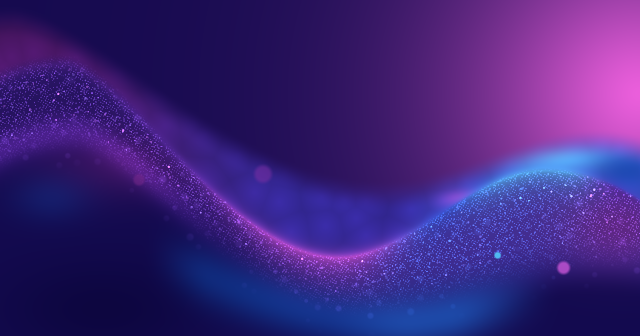
This background is drawn by a WebGL 1 fragment shader. Its source:

```glsl
precision highp float;
uniform vec2 u_resolution;

const vec3 NAVY = vec3(0.085, 0.04, 0.31);
const vec3 INK = vec3(0.045, 0.02, 0.24);
const vec3 ORCHID = vec3(0.92, 0.37, 0.86);
const vec3 PLUM = vec3(0.30, 0.09, 0.41);
const vec3 INDIGO = vec3(0.21, 0.16, 0.61);
const vec3 VIOLET = vec3(0.40, 0.20, 0.74);
const vec3 MAGENTA = vec3(0.80, 0.32, 0.88);
const vec3 AZURE = vec3(0.24, 0.36, 0.88);
const vec3 CYAN = vec3(0.36, 0.72, 1.0);
const vec3 TEAL = vec3(0.06, 0.25, 0.62);

float hash(vec2 p) {
  return fract(sin(dot(p, vec2(127.1, 311.7))) * 43758.55);
}

float glow(vec2 p, vec2 center, vec2 radius) {
  vec2 d = (p - center) / radius;
  return exp(-dot(d, d));
}

float disc(vec2 p, vec2 center, float radius) {
  return 1.0 - smoothstep(radius * 0.6, radius * 1.15, length(p - center));
}

vec2 turn(vec2 p, float angle) {
  float c = cos(angle), s = sin(angle);
  return vec2(c * p.x - s * p.y, s * p.x + c * p.y);
}

// Wave height through a left peak, a trough and a right peak
float swell(float x, vec3 at, vec3 height) {
  float t = clamp((x - at.x) / (at.y - at.x), 0.0, 1.0);
  float fall = smoothstep(0.0, 1.0, pow(t, 0.8));
  float rise = smoothstep(at.y, at.z, x);
  float outside = max(max(at.x - x, x - at.z), 0.0);
  return mix(height.x, height.y, fall) + (height.z - height.y) * rise
    - 4.0 * outside * outside;
}

// One randomly placed dot in some of the cells of a grid
float sparkle(vec2 p, float scale, float density, float radius) {
  vec2 cell = floor(p * scale);
  vec2 jitter = vec2(hash(cell + 3.7), hash(cell + 9.2));
  float size = radius * mix(0.5, 1.0, hash(cell + 5.1));
  vec2 center = mix(vec2(radius), vec2(1.0 - radius), jitter);
  float d = length(fract(p * scale) - center);
  float lit = step(1.0 - density, hash(cell)) * mix(0.35, 1.0, jitter.x);
  return lit * (1.0 - smoothstep(size * 0.4, size, d));
}

// Cellular pattern: closeness to the nearest feature point
float cellular(vec2 p) {
  float nearest = 1.0;
  for (int j = -1; j <= 1; j++) {
    for (int i = -1; i <= 1; i++) {
      vec2 cell = floor(p) + vec2(float(i), float(j));
      vec2 point = cell + vec2(hash(cell + 1.3), hash(cell + 7.9));
      nearest = min(nearest, length(p - point));
    }
  }
  return 1.0 - nearest;
}

vec3 sky(vec2 uv) {
  float d = length((uv - vec2(1.0, 0.72)) * vec2(1.0, 0.55));
  return mix(NAVY, ORCHID, exp(-pow(d / 0.285, 1.45)));
}

vec3 farSheet(vec2 uv, vec2 p) {
  vec3 color = mix(PLUM, INDIGO, smoothstep(0.08, 0.48, uv.x));
  color = mix(color, AZURE, 0.85 * smoothstep(0.60, 0.80, uv.x));
  color *= 0.87 + 0.22 * cellular(p * 11.0);
  color = mix(color, CYAN, 0.9 * glow(uv, vec2(0.88, 0.53), vec2(0.085, 0.045)));
  color = mix(color, TEAL, 0.7 * glow(uv, vec2(0.98, 0.49), vec2(0.05, 0.05)));
  return mix(color, MAGENTA, 0.7 * glow(uv, vec2(0.725, 0.405), vec2(0.035, 0.03)));
}

vec3 nearSheet(vec2 uv, float shade) {
  vec3 lit = mix(vec3(0.16, 0.08, 0.42), vec3(0.29, 0.20, 0.66), smoothstep(0.3, 0.75, uv.x));
  vec3 color = mix(lit, INK + vec3(0.03, 0.02, 0.07), shade);
  color = mix(color, PLUM, 0.65 * glow(uv, vec2(0.19, 0.51), vec2(0.13, 0.10)));
  color = mix(color, TEAL, 0.32 * glow(uv, vec2(0.08, 0.41), vec2(0.06, 0.07)));
  // Blurred blue fold along the bottom
  float fold = swell(uv.x, vec3(0.20, 0.62, 0.95), vec3(0.23, 0.04, 0.16));
  float span = smoothstep(0.22, 0.33, uv.x) * (1.0 - smoothstep(0.70, 0.88, uv.x));
  vec3 blue = mix(TEAL, vec3(0.12, 0.36, 0.76), smoothstep(0.5, 0.65, uv.x));
  color = mix(color, blue, 0.75 * span * glow(uv, vec2(uv.x, fold), vec2(1.0, 0.085)));
  color = mix(color, INK, 0.85 * glow(uv, vec2(0.16, 0.08), vec2(0.16, 0.15)));
  return mix(color, vec3(0.46, 0.17, 0.57), 0.8 * glow(uv, vec2(0.97, 0.33), vec2(0.10, 0.12)));
}

vec3 crestColor(float x) {
  vec3 color = mix(VIOLET, MAGENTA, smoothstep(0.25, 0.46, x));
  color = mix(color, AZURE, smoothstep(0.55, 0.69, x));
  color = mix(color, CYAN, smoothstep(0.69, 0.80, x));
  return mix(color, VIOLET, smoothstep(0.88, 0.97, x));
}

void main() {
  vec2 uv = gl_FragCoord.xy / u_resolution;
  vec2 p = uv * vec2(1.91, 1.0);
  float far = swell(uv.x, vec3(0.02, 0.60, 0.93), vec3(0.94, 0.42, 0.575));
  float crest = swell(uv.x, vec3(0.104, 0.53, 0.85), vec3(0.81, 0.233, 0.492));
  float lower = swell(uv.x, vec3(0.12, 0.56, 0.95), vec3(0.61, 0.12, 0.26));
  float depth = crest - uv.y;

  // Blurred background layers
  vec3 color = mix(sky(uv), farSheet(uv, p), smoothstep(-0.045, 0.055, far - uv.y));

  // Foreground sheet
  float softness = mix(0.035, 0.010, smoothstep(0.12, 0.35, uv.x));
  float cover = smoothstep(-softness, softness, depth);
  float shade = smoothstep(-0.08, 0.14, lower - uv.y);
  color = mix(color, nearSheet(uv, shade), cover);

  // Light on the crest and on the second ridge
  float strength = mix(0.3, 0.9, smoothstep(0.1, 0.42, uv.x)) * (1.0 - 0.5 * smoothstep(0.88, 1.0, uv.x));
  float rim = exp(-max(depth, 0.0) / 0.045) * exp(-max(-depth, 0.0) / 0.015);
  color = mix(color, crestColor(uv.x), strength * rim);
  float ridge = glow(uv, vec2(uv.x, lower), vec2(1.0, 0.05));
  color += vec3(0.15, 0.06, 0.19) * ridge * (1.0 - smoothstep(0.2, 0.38, uv.x));

  // Fine grain and scattered sparkles
  float band = cover * (1.0 - smoothstep(-0.08, 0.07, lower - uv.y));
  float blueness = smoothstep(0.5, 0.66, uv.x) * (1.0 - smoothstep(0.82, 0.96, uv.x));
  vec3 dust = mix(vec3(0.66, 0.42, 0.94), vec3(0.32, 0.62, 1.0), blueness);
  float grain = sparkle(turn(p, 0.6), 135.0, 0.7, 0.5) + sparkle(turn(p, 1.1), 97.0, 0.4, 0.4);
  color = mix(color, color * 0.86 + dust * grain * 0.38, band);
  vec2 q = turn(p, 0.4);
  float tint = step(0.5, hash(floor(q * 36.0) + 2.0));
  vec3 spark = mix(vec3(0.95, 0.55, 0.95), CYAN, clamp(tint * 0.4 + blueness * 0.6, 0.0, 1.0));
  color += spark * band * (0.85 * sparkle(q, 36.0, 0.10, 0.19) + 0.35 * sparkle(turn(p, 0.9), 54.0, 0.2, 0.3));
  float haze = cover * (1.0 - smoothstep(0.03, 0.14, lower - uv.y));
  color += dust * 0.13 * haze * sparkle(turn(p, 0.7), 23.0, 0.3, 0.36);

  // Larger out-of-focus lights
  color = mix(color, vec3(0.46, 0.18, 0.64), 0.6 * disc(p, vec2(0.785, 0.482), 0.029));
  color = mix(color, vec3(0.75, 0.32, 0.82), 0.85 * disc(p, vec2(1.682, 0.203), 0.021));
  color = mix(color, vec3(0.48, 0.16, 0.55), 0.5 * disc(p, vec2(0.415, 0.465), 0.019));
  color = mix(color, vec3(0.32, 0.78, 0.98), 0.9 * disc(p, vec2(1.485, 0.24), 0.011));

  gl_FragColor = vec4(clamp(color, 0.0, 1.0), 1.0);
}
```
